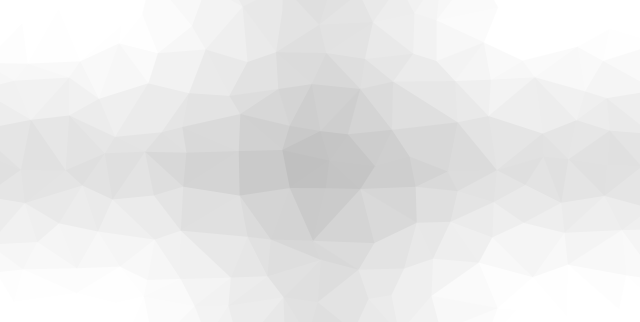
Give the GLSL for this background, as a WebGL 1 fragment shader.

```glsl
precision highp float;
// Pale low-poly backdrop: a jittered grid of points is split into triangles,
// each filled flat with the grey found at its centroid. The greys come from
// one horizontal and one vertical soft band that cross in the middle.

uniform vec2 u_resolution;

#define CELL vec2(0.130, 0.112)       // mesh spacing, in canvas heights
#define JITTER 0.68                   // point scatter, in cells
#define BAND_CENTER vec2(0.0, -0.01)  // crossing of the two bands
#define BAND_REACH vec2(0.58, 0.40)   // distance at which bands fade out
#define BAND_DEPTH 0.132              // darkening by each band
#define BAND_CURVE 1.2                // falloff exponent
#define SEED 7.0

vec2 hash2(vec2 p) {
  p += SEED;
  return fract(sin(vec2(dot(p, vec2(127.1, 311.7)),
                        dot(p, vec2(269.5, 183.3)))) * 43758.5453);
}

// Position of a mesh point, alternate rows leaning to either side
vec2 meshPoint(vec2 id) {
  return (id + (hash2(id) - 0.5) * JITTER) * CELL;
}

// Grey level of the crossed bands
float bandGrey(vec2 p) {
  vec2 tent = max(1.0 - abs(p - BAND_CENTER) / BAND_REACH, 0.0);
  vec2 dark = pow(tent, vec2(BAND_CURVE)) * BAND_DEPTH;
  return 1.0 - dark.x - dark.y;
}

// Signed distance to the line a-b, positive on its left
float leftOf(vec2 p, vec2 a, vec2 b) {
  vec2 e = b - a;
  vec2 d = p - a;
  return (e.x * d.y - e.y * d.x) / length(e);
}

// Facet grey times coverage, and coverage, for a counter-clockwise triangle
vec2 facet(vec2 p, vec2 a, vec2 b, vec2 c, float pixel) {
  float inside = min(leftOf(p, a, b), min(leftOf(p, b, c), leftOf(p, c, a)));
  float cover = clamp(inside / pixel + 0.5, 0.0, 1.0);
  return vec2(bandGrey((a + b + c) / 3.0), 1.0) * vec2(cover, cover);
}

void main() {
  float pixel = 1.0 / u_resolution.y;
  vec2 p = (gl_FragCoord.xy - 0.5 * u_resolution) * pixel;
  vec2 home = floor(p / CELL);

  // Start with a trace of the smooth field, so the weights never sum to zero
  vec2 sum = vec2(bandGrey(p), 1.0) * 0.0001;

  for (int j = -1; j <= 1; j++) {
    for (int i = -1; i <= 1; i++) {
      vec2 id = home + vec2(float(i), float(j));
      vec2 a = meshPoint(id);
      vec2 b = meshPoint(id + vec2(1.0, 0.0));
      vec2 c = meshPoint(id + vec2(1.0, 1.0));
      vec2 d = meshPoint(id + vec2(0.0, 1.0));

      // Split each quad along its shorter diagonal
      if (distance(a, c) < distance(b, d)) {
        sum += facet(p, a, b, c, pixel) + facet(p, a, c, d, pixel);
      } else {
        sum += facet(p, a, b, d, pixel) + facet(p, b, c, d, pixel);
      }
    }
  }

  gl_FragColor = vec4(vec3(sum.x / sum.y), 1.0);
}
```
